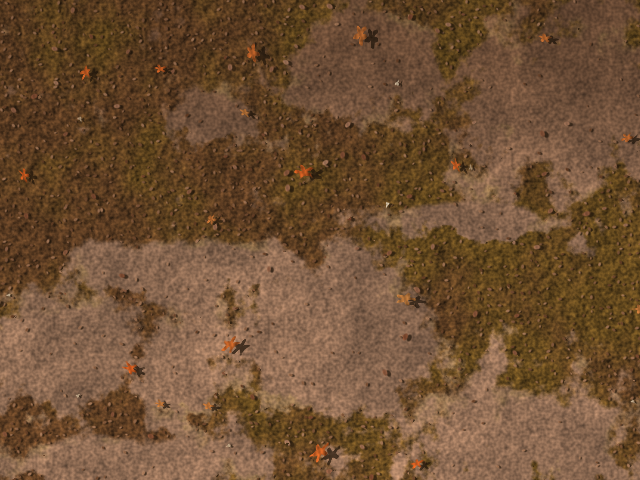
Reproduce this texture procedurally as a Shadertoy shader.

```glsl
vec2 hash2(vec2 p) {
    vec3 q = fract(p.xyx * vec3(0.1031, 0.1030, 0.0973));
    q += dot(q, q.yzx + 33.33);
    return fract((q.xx + q.yz) * q.zy);
}

float cornerSlope(vec2 cell, vec2 offset) {
    float angle = 6.2832 * hash2(cell).x;
    return dot(vec2(cos(angle), sin(angle)), offset);
}

float gradientNoise(vec2 p) {
    vec2 i = floor(p), f = fract(p), e = vec2(1, 0);
    vec2 u = f * f * f * (f * (f * 6.0 - 15.0) + 10.0);
    return mix(mix(cornerSlope(i, f), cornerSlope(i + e, f - e), u.x),
               mix(cornerSlope(i + e.yx, f - e.yx), cornerSlope(i + 1.0, f - 1.0), u.x), u.y);
}

float fbm(vec2 p) {
    float sum = 0.0, amplitude = 0.5;
    for (int k = 0; k < 5; k++) {
        sum += amplitude * gradientNoise(p);
        p = mat2(1.6, 1.2, -1.2, 1.6) * p + 17.3;
        amplitude *= 0.55;
    }
    return sum;
}

// Broad bare areas of the slab, as soft ellipses: centre, radii
float bareStone(vec2 p) {
    vec4 patches[10] = vec4[10](
        vec4(0.69, 0.30, 0.25, 0.17), vec4(0.76, 0.86, 0.18, 0.11),
        vec4(1.17, 0.79, 0.24, 0.20), vec4(0.13, 0.26, 0.16, 0.14),
        vec4(0.36, 0.22, 0.09, 0.12), vec4(1.08, 0.08, 0.30, 0.12),
        vec4(0.43, 0.76, 0.09, 0.07), vec4(0.97, 0.54, 0.18, 0.04),
        vec4(0.24, 0.03, 0.32, 0.06), vec4(0.40, 0.44, 0.28, 0.06));
    float field = 0.0;
    for (int k = 0; k < 10; k++) {
        vec2 d = (p - patches[k].xy) / patches[k].zw;
        field = max(field, exp(-dot(d, d)));
    }
    return field - 0.37;
}

// Coverage of a lobed blob; no lobes gives a plain oval
float blob(vec2 d, float size, float lobes, float turn) {
    float c = cos(turn), s = sin(turn);
    d = mat2(c, s, -s, c) * d * vec2(1.0, 1.5);
    float edge = size;
    if (lobes > 0.0) edge *= 0.75 + 0.3 * cos(lobes * atan(d.y, d.x + 1e-5)) + 0.5 * gradientNoise(d * 90.0 + turn * 9.0);
    float blur = 1.2 / iResolution.y;
    return 1.0 - smoothstep(-blur, blur, length(d) - edge);
}

// Scattered debris, each piece with a shadow thrown to the right
vec3 scatter(vec3 ground, vec2 p, float cells, float chance, float size, float lobes, vec3 tintA, vec3 tintB) {
    for (int j = -1; j <= 1; j++)
    for (int i = -1; i <= 1; i++) {
        vec2 cell = floor(p * cells) + vec2(i, j);
        vec2 pick = hash2(cell + cells), place = hash2(cell + cells + 71.0);
        if (pick.x > chance) continue;
        vec2 d = p - (cell + 0.1 + 0.8 * place) / cells;
        float radius = size * (0.55 + 0.6 * pick.y), turn = 40.0 * place.x;
        float shadow = blob(d - radius * vec2(1.1, -0.3), radius, lobes, turn);
        ground = mix(ground, vec3(0.12, 0.08, 0.04), 0.7 * shadow);
        vec3 tint = mix(tintA, tintB, place.y) * (1.0 - 0.25 * d.x / radius + 0.5 * gradientNoise(d * 130.0));
        ground = mix(ground, tint, blob(d, radius, lobes, turn));
    }
    return ground;
}

void mainImage(out vec4 fragColor, in vec2 fragCoord) {
    vec2 p = fragCoord / iResolution.y;
    float broad = fbm(p * 3.0 + 40.0);
    float ragged = fbm(p * 6.0 + 5.0) + 0.55 * fbm(p * 22.0);
    float field = bareStone(p + 0.04 * vec2(broad, ragged)) + 1.1 * ragged;
    float stone = smoothstep(-0.13, 0.12, field);

    // Moss and soil, then bare stone
    float olive = smoothstep(-0.25, 0.3, fbm(p * 5.0 + 80.0) + 0.25 * (p.x - 0.6));
    vec3 moss = mix(vec3(0.35, 0.23, 0.13), vec3(0.37, 0.27, 0.11), olive);
    vec3 slab = mix(vec3(0.53, 0.40, 0.31), vec3(0.44, 0.31, 0.22), smoothstep(0.45, 1.0, p.y));
    slab *= 1.0 + 0.4 * broad;
    vec3 col = mix(moss, slab, stone);

    // Pale lichen along the borders
    float rim = exp(-pow((field - 0.08) / 0.1, 2.0)) * smoothstep(0.0, 0.3, fbm(p * 9.0 + 23.0));
    col = mix(col, vec3(0.57, 0.46, 0.28), 0.5 * rim);

    // Crumbly relief lit from the left, and fine grain
    float relief = fbm(p * 38.0) - fbm(p * 38.0 + vec2(0.22, -0.1));
    float grain = gradientNoise(p * 155.0) + 0.7 * gradientNoise(p * 83.0 + 9.0);
    col *= 1.0 + mix(0.9, 0.35, stone) * relief + mix(0.42, 0.28, stone) * grain + 0.35 * fbm(p * 14.0 + 60.0);

    // Grit, pebbles, pale flecks and fallen leaves
    float gritShare = mix(0.4, 0.06, stone);
    col = scatter(col, p, 62.0, gritShare, 0.0036, 0.0, vec3(0.36, 0.22, 0.13), vec3(0.62, 0.45, 0.33));
    col = scatter(col, p, 24.0, 0.5 * gritShare, 0.0065, 0.0, vec3(0.42, 0.24, 0.15), vec3(0.58, 0.42, 0.32));
    col = scatter(col, p, 9.0, 0.1, 0.006, 3.0, vec3(0.80, 0.74, 0.64), vec3(0.60, 0.50, 0.38));
    col = scatter(col, p, 5.0, 0.36, 0.019, 5.0, vec3(0.70, 0.30, 0.10), vec3(0.62, 0.40, 0.20));

    // Light falls off toward the top
    col *= mix(1.08, 0.93, p.y);
    fragColor = vec4(clamp(col, 0.0, 1.0), 1.0);
}
```
